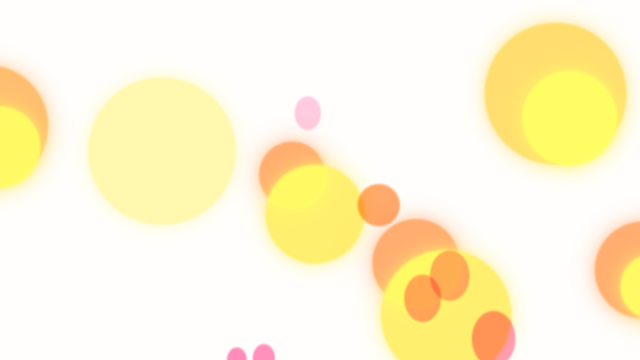
Write a WebGL 1 fragment shader that draws this background.

```glsl
precision highp float;
// Warm translucent bokeh discs with soft halos and small rosy spots on white.

uniform vec2 u_resolution;

const vec3 PAPER  = vec3(1.0, 0.998, 0.994);
const vec3 PALE   = vec3(1.0, 0.97, 0.66);
const vec3 YELLOW = vec3(1.0, 0.93, 0.39);
const vec3 ORANGE = vec3(1.0, 0.65, 0.40);
const vec3 ROSE   = vec3(1.0, 0.50, 0.70);

const int DISC_COUNT = 6;
const int SPOT_COUNT = 7;
const float EDGE = 0.006;            // half width of a disc edge
const float HALO_STRENGTH = 0.42;
const float HALO_WIDTH = 0.02;
const float DISC_OPACITY = 0.93;
const float OVERLAP_LIGHT = 0.4;     // green gained where discs overlap
const float COMPANION_SIZE = 0.67;   // relative to the main disc
const vec2 COMPANION_DIR = vec2(0.5, -0.87);
const float SPOT_ASPECT = 0.78;

float coverage(float dist) {
  return 1.0 - smoothstep(-EDGE, EDGE, dist);
}

// Lays a glowing translucent disc over the base colour.
vec3 addDisc(vec3 base, vec2 p, vec2 center, float radius, vec3 tint) {
  float dist = length(p - center) - radius;
  float halo = HALO_STRENGTH * exp(-max(dist, 0.0) / HALO_WIDTH);
  float alpha = mix(halo, DISC_OPACITY, coverage(dist));
  tint.g = min(tint.g + OVERLAP_LIGHT * (1.0 - base.g), 1.0);
  return mix(base, tint, alpha);
}

// Large discs on a quadratic sequence, each paired with a smaller one.
vec3 addDiscPair(vec3 base, vec2 p, float aspect, float n) {
  vec2 center = vec2((-0.02 + 0.29 * n - 0.017 * n * n) * aspect,
                     fract(0.65 - 0.0175 * n - 0.0525 * n * n));
  float radius = 0.172 + 0.038 * cos(2.2 * (n - 0.75));
  float warmth = pow(0.5 + 0.5 * cos(1.15 * (n - 5.0)), 4.0);
  float paleness = smoothstep(0.198, 0.203, radius);
  vec3 tint = mix(mix(YELLOW, ORANGE, warmth), PALE, paleness);

  // Warm discs hold a yellow one; yellow discs cover part of an orange one.
  bool warm = warmth > 0.15;
  vec2 offset = COMPANION_DIR * radius * (warm ? 0.4 : -0.92);
  float smallRadius = radius * COMPANION_SIZE;

  if (!warm && paleness < 0.5) {
    base = addDisc(base, p, center + offset, smallRadius, ORANGE);
  }
  base = addDisc(base, p, center, radius, tint);
  if (warm) {
    base = addDisc(base, p, center + offset, smallRadius, YELLOW + vec3(0.0, 0.05, 0.0));
  }
  return base;
}

// Small upright ellipses that tint what lies beneath, every fifth one orange.
vec3 addSpot(vec3 base, vec2 p, float aspect, float n) {
  float spread = fract(n * 0.618);
  float lift = fract(n * 0.414);
  bool isOrange = mod(n, 5.0) > 3.5;
  vec2 center = vec2((0.37 + 0.47 * spread) * aspect, lift * lift);
  float radius = 0.035 + 0.05 * spread;
  vec2 q = p - center;
  q.x /= isOrange ? 1.0 : SPOT_ASPECT;
  float opacity = isOrange ? 0.95 : 0.9 - 0.6 * lift;
  vec3 tint = isOrange ? ORANGE : ROSE;
  return base * mix(vec3(1.0), tint, opacity * coverage(length(q) - radius));
}

void main() {
  vec2 p = gl_FragCoord.xy / u_resolution.y;
  float aspect = u_resolution.x / u_resolution.y;
  vec3 color = PAPER;

  for (int i = 0; i < DISC_COUNT; i++) {
    color = addDiscPair(color, p, aspect, float(i));
  }
  for (int i = 0; i < SPOT_COUNT; i++) {
    color = addSpot(color, p, aspect, float(i));
  }
  gl_FragColor = vec4(color, 1.0);
}
```
